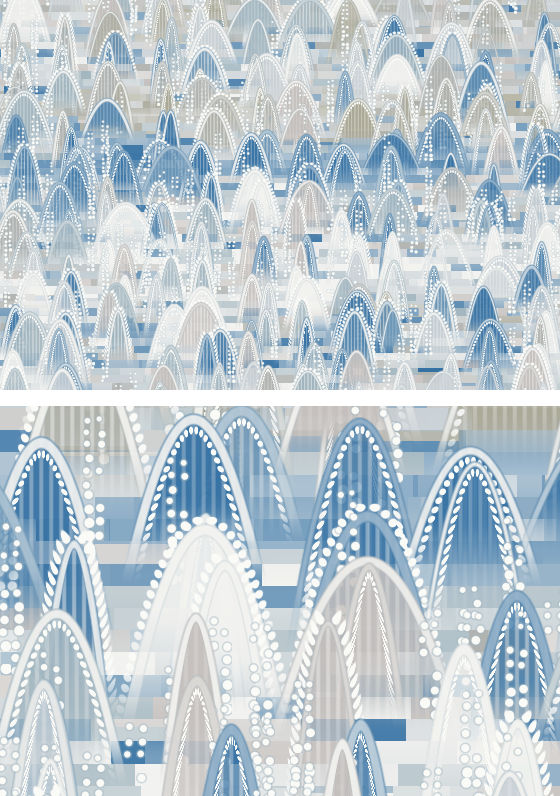
Top: the whole. Bottom: its middle third, enlarged.
Write a Shadertoy shader that draws this pattern.

```glsl
// Layered rows of striped, arched hills with pale rims and beaded edges.
// Rows are painted from back (top) to front (bottom) over broken horizontal
// blocks; tapering columns of white beads stand at the foot of each row.

const vec3 BLUE  = vec3(0.20, 0.44, 0.64);
const vec3 SKY   = vec3(0.45, 0.61, 0.73);
const vec3 STEEL = vec3(0.63, 0.71, 0.75);
const vec3 MIST  = vec3(0.79, 0.82, 0.84);
const vec3 STONE = vec3(0.69, 0.70, 0.69);
const vec3 ROSE  = vec3(0.77, 0.75, 0.74);
const vec3 SAND  = vec3(0.66, 0.65, 0.57);
const vec3 WHITE = vec3(0.95, 0.95, 0.94);

const int   ROWS = 25;
const float ROW_STEP = 0.047;      // distance between rows
const float TOP_ROW = 1.12;        // apex level of the rearmost row
const float HILL_CELL = 0.12;      // one hill per cell and row
const float TREE_CELL = 0.036;     // one bead column per cell and row
const float STRIPE = 0.0085;       // period of the vertical hatching
const float BEAD_STEP = 0.0092;    // spacing of beads along an arch
const float BEAD_RADIUS = 0.0034;
const float DOT_CELL = 0.0110;     // grid of the bead columns
const float BLOCK_HEIGHT = 0.019;

// Integer hash: three values in 0..1
vec3 hash3(float a, float b, float c) {
    uvec3 v = uvec3(ivec3(int(a), int(b), int(c))) * 1664525u + 1013904223u;
    v.x += v.y * v.z; v.y += v.z * v.x; v.z += v.x * v.y;
    v ^= v >> 16u;
    v.x += v.y * v.z; v.y += v.z * v.x; v.z += v.x * v.y;
    return vec3(v >> 8u) / 16777216.0;
}

float bump(float y, float centre, float width) {
    float u = (y - centre) / width;
    return exp(-u * u);
}

// Colour choice whose odds change with height
vec3 zoneColour(float y, float pick, float tint) {
    float blue = 0.07 + 0.82 * bump(y, 0.63, 0.065) + 0.42 * bump(y, 0.19, 0.085)
               + 0.28 * bump(y, 0.91, 0.05) + 0.25 * bump(y, 0.47, 0.05);
    float sand = 0.80 * bump(y, 0.77, 0.05) + 0.35 * bump(y, 1.02, 0.07)
               + 0.15 * bump(y, 0.24, 0.03);
    if (pick < blue) return mix(BLUE, SKY, tint * tint);
    if (pick < blue + sand) return mix(SAND, STONE, tint);
    float pale = 0.25 * bump(y, 0.37, 0.1);
    if (tint < 0.20 - 0.4 * pale) return STONE;
    if (tint < 0.36 - 0.4 * pale) return ROSE;
    if (tint < 0.66 - pale) return STEEL;
    return tint < 0.87 - pale ? MIST : WHITE;
}

// Random values of a broken horizontal block
vec3 blockHash(vec2 p, float seed) {
    float line = floor(p.y / BLOCK_HEIGHT);
    vec3 r = hash3(line, seed, 7.0);
    return hash3(floor(p.x / mix(0.03, 0.16, r.x) + r.y * 9.0), line, seed + 40.0);
}

float disc(vec2 p, float radius, float px) {
    return smoothstep(px, -px, length(p) - radius);
}

// Parabolic arch; q is relative to its apex
void paintHill(inout vec3 col, vec2 q, float halfWidth, float height, vec3 fill, vec3 r, float px) {
    float a = height / (halfWidth * halfWidth);
    float slope = 2.0 * a * q.x;
    float n = inversesqrt(1.0 + slope * slope);
    float d = (q.y + a * q.x * q.x) * n;
    if (d > 0.014) return;
    float depth = q.y / height;
    float inside = smoothstep(px, -px, d);

    // Hatched body, dissolving toward the foot
    float hatch = smoothstep(0.35, 0.95, 0.5 + 0.5 * cos(6.2832 * q.x / STRIPE));
    vec3 body = mix(fill, WHITE, hatch * mix(0.15, 0.55, r.x));
    float opacity = r.z < 0.13 ? 0.2 : mix(0.7, 0.97, r.y);
    col = mix(col, body, inside * opacity * smoothstep(-1.0, -0.5, depth));

    // Pale rim with a thin line on either side
    float rim = mix(0.004, 0.0105, r.z);
    float fade = smoothstep(-1.05, -0.65, depth);
    float line = smoothstep(px + 0.0012, 0.0, abs(abs(d + 0.5 * rim) - 0.5 * rim));
    vec3 rimColour = mix(mix(fill, WHITE, 0.5), WHITE, smoothstep(0.25, 0.6, r.y));
    col = mix(col, rimColour, inside * smoothstep(-px, px, d + rim) * fade * 0.92);
    col = mix(col, mix(fill, STEEL, 0.4), line * fade * 0.55);

    // Beads spaced by arc length
    if (r.x < 0.25) return;
    float t = 2.0 * a * (q.x - d * slope * n);
    float arc = (t * sqrt(1.0 + t * t) + asinh(t)) / (4.0 * a);
    float offset = r.x > 0.8 ? 0.004 : -rim - 0.0045;
    vec2 b = vec2((fract(arc / BEAD_STEP) - 0.5) * BEAD_STEP, d - offset);
    col = mix(col, WHITE + 0.03, disc(b, BEAD_RADIUS, px) * fade);
}

// Tapering column of loose beads; q is relative to its foot
void paintTree(inout vec3 col, vec2 q, float height, float seed, float px) {
    vec2 id = floor(q / DOT_CELL);
    vec3 r = hash3(id.x, id.y, seed);
    vec2 centre = (id + 0.5 + (r.xy - 0.5) * 0.3) * DOT_CELL;
    float u = centre.y / height;
    if (u < 0.0 || u > 1.0 || r.z < 0.2 || abs(centre.x) > mix(0.014, 0.006, u)) return;
    float radius = mix(0.0050, 0.0028, u) * mix(0.75, 1.0, r.x);
    col = mix(col, STEEL, disc(q - centre, radius + 0.0013, px) * 0.45);
    col = mix(col, WHITE + 0.03, disc(q - centre, radius, px));
}

void mainImage(out vec4 fragColor, in vec2 fragCoord) {
    vec2 p = fragCoord / iResolution.y;
    float px = 0.75 / iResolution.y;

    // Ground of horizontal blocks
    vec3 g = blockHash(p, 1.0);
    vec3 col = mix(zoneColour(p.y + 0.05, g.x, g.y), WHITE, 0.5 * g.z);

    for (int i = 0; i < ROWS; i++) {
        float row = float(i), level = TOP_ROW - row * ROW_STEP;
        if (p.y > level + 0.05 || p.y < level - 0.27) continue;

        // Hills of this row
        float cell = floor(p.x / HILL_CELL);
        for (float k = -1.0; k <= 1.0; k++) {
            vec3 place = hash3(cell + k, row, 11.0), size = hash3(cell + k, row, 23.0);
            vec3 look = hash3(cell + k, row, 37.0);
            if (size.z < 0.1) continue;
            vec2 apex = vec2((cell + k + 0.25 + 0.5 * place.x) * HILL_CELL, level + 0.06 * (place.y - 0.5));
            float halfWidth = mix(0.030, 0.085, size.x * size.x);
            float height = mix(0.11, 0.20, size.y);
            vec3 fill = zoneColour(apex.y, place.z, fract(size.z * 17.0));
            paintHill(col, p - apex, halfWidth, height, fill, look, px);
        }

        // Broken mist over the foot of the hills
        vec3 m = blockHash(p, row + 3.0);
        float foot = smoothstep(0.06, 0.10, level - p.y) * smoothstep(0.19, 0.14, level - p.y);
        col = mix(col, mix(MIST, WHITE, m.y), foot * step(0.68, m.x) * mix(0.2, 0.6, m.z));

        // Bead columns
        float tree = floor(p.x / TREE_CELL);
        vec3 s = hash3(tree, row, 53.0);
        float odds = 0.20 + 0.22 * bump(level, 0.45, 0.16) + 0.2 * bump(level, 0.78, 0.06);
        vec2 base = vec2((tree + 0.5 + 0.15 * (s.y - 0.5)) * TREE_CELL, level - 0.15 + 0.04 * s.z);
        if (s.x < odds) paintTree(col, p - base, mix(0.07, 0.14, s.y), tree * 31.0 + row, px);
    }
    fragColor = vec4(clamp(col, 0.0, 1.0), 1.0);
}
```
